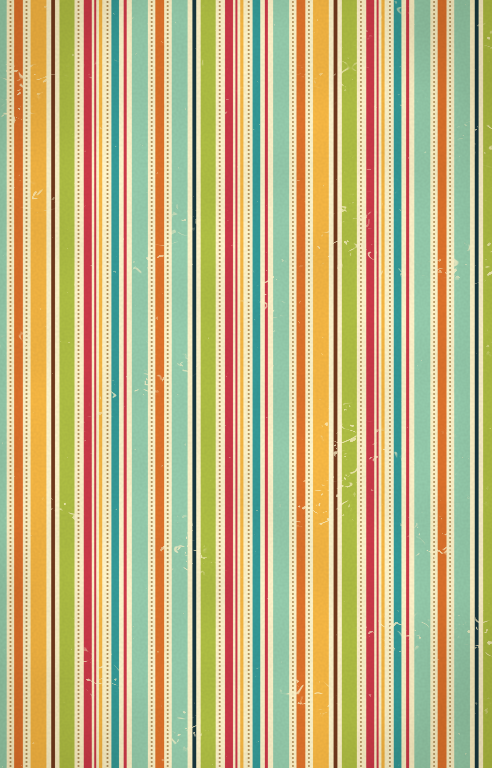
This pattern is drawn by a Shadertoy shader. Its source:

```glsl
// Vertical retro stripes with dotted seams, alternating accent bands and worn paper.
#define WIDTH 492.0      // threads across the canvas
#define REPEAT 141.2     // threads per stripe group
#define DOT_STEP 4.0     // threads between seam dots
#define DOT_RADIUS 0.95
#define WEAR 0.75        // opacity of the flecks
#define GRAIN 0.035
#define VIGNETTE 0.13

const vec3 CREAM  = vec3(0.97, 0.93, 0.77);
const vec3 MINT   = vec3(0.57, 0.78, 0.66);
const vec3 ORANGE = vec3(0.85, 0.44, 0.17);
const vec3 YELLOW = vec3(0.94, 0.70, 0.26);
const vec3 GREEN  = vec3(0.67, 0.73, 0.26);
const vec3 RED    = vec3(0.78, 0.22, 0.28);
const vec3 TEAL   = vec3(0.20, 0.59, 0.58);
const vec3 NAVY   = vec3(0.09, 0.21, 0.24);
const vec3 BROWN  = vec3(0.43, 0.22, 0.11);
const vec3 TAN    = vec3(0.67, 0.53, 0.32);

vec2 gradientAt(vec2 cell) {
    vec3 q = fract(cell.xyx * vec3(0.1031, 0.1030, 0.0973));
    q += dot(q, q.yzx + 33.33);
    float angle = 6.2832 * fract((q.x + q.y) * q.z);
    return vec2(cos(angle), sin(angle));
}

float gradientNoise(vec2 p) {
    vec2 i = floor(p), f = fract(p);
    vec2 s = f * f * f * (f * (f * 6.0 - 15.0) + 10.0);
    vec2 e = vec2(1.0, 0.0);
    float low = mix(dot(gradientAt(i), f), dot(gradientAt(i + e), f - e), s.x);
    float high = mix(dot(gradientAt(i + e.yx), f - e.yx),
                     dot(gradientAt(i + e.xx), f - e.xx), s.x);
    return mix(low, high, s.y);
}

// Signed offset from a line that recurs in every stripe group
float offsetFrom(float x, float center) {
    return mod(x - center + 0.5 * REPEAT, REPEAT) - 0.5 * REPEAT;
}

float coverage(float dist, float pixel) {
    return clamp(0.5 - dist / pixel, 0.0, 1.0);
}

void stripe(inout vec3 col, float x, float center, float width, vec3 ink, float pixel) {
    float dist = abs(offsetFrom(x, center)) - 0.5 * width;
    col = mix(col, ink, coverage(dist, pixel));
}

void dottedSeam(inout vec3 col, vec2 p, float center, float pixel) {
    float y = mod(p.y, DOT_STEP) - 0.5 * DOT_STEP;
    float dist = length(vec2(offsetFrom(p.x, center), y)) - DOT_RADIUS;
    col = mix(col, TAN, coverage(dist, pixel));
}

// Clusters of chips and hairline scratches, denser to the right
float wearMask(vec2 uv) {
    float cluster = gradientNoise(uv * vec2(6.0, 8.0) + 7.3) + 0.16 * (uv.x - 0.5);
    vec2 warped = uv + 0.012 * gradientNoise(uv * 24.0);
    float chips = gradientNoise(warped * vec2(62.0, 85.0))
                + 0.5 * gradientNoise(warped * 150.0 + 3.7);
    float hairline = abs(gradientNoise(warped * vec2(13.0, 30.0) + 19.0));
    float broken = smoothstep(0.0, 0.25, gradientNoise(uv * 55.0 + 41.0));
    float worn = smoothstep(0.40, 0.52, chips) * smoothstep(0.18, 0.38, cluster);
    float scratch = (1.0 - smoothstep(0.01, 0.045, hairline)) * broken
                  * smoothstep(0.20, 0.36, cluster);
    float strays = smoothstep(0.62, 0.72, chips) * 0.5;
    return max(max(worn, scratch), strays);
}

void mainImage(out vec4 fragColor, in vec2 fragCoord) {
    vec2 uv = fragCoord / iResolution.x;
    vec2 p = uv * WIDTH;
    float pixel = 1.1 * WIDTH / iResolution.x;
    bool warm = mod(floor(p.x / REPEAT), 2.0) < 0.5;

    // Bands, left to right
    vec3 col = CREAM;
    stripe(col, p.x, -1.3, 16.0, MINT, pixel);
    stripe(col, p.x, 18.5, 8.8, ORANGE, pixel);
    stripe(col, p.x, 38.5, 15.8, warm ? YELLOW : MINT, pixel);
    stripe(col, p.x, 53.1, 3.8, warm ? BROWN : NAVY, pixel);
    stripe(col, p.x, 67.0, 15.0, GREEN, pixel);
    stripe(col, p.x, 87.8, 8.0, RED, pixel);
    stripe(col, p.x, 95.2, 2.0, RED, pixel);
    stripe(col, p.x, 100.6, 3.2, YELLOW, pixel);
    stripe(col, p.x, 115.2, 7.6, TEAL, pixel);
    stripe(col, p.x, 125.2, 3.0, RED, pixel);

    // Seams
    dottedSeam(col, p, 10.5, pixel);
    dottedSeam(col, p, 26.5, pixel);
    dottedSeam(col, p, 78.5, pixel);
    dottedSeam(col, p, 107.5, pixel);

    // Wear, paper grain and darkened edges
    col = mix(col, CREAM, WEAR * wearMask(uv));
    col *= 1.0 + GRAIN * (gradientNoise(uv * 7.0) + gradientNoise(uv * 190.0));
    vec2 edge = 2.0 * fragCoord / iResolution.xy - 1.0;
    col *= 1.0 - VIGNETTE * smoothstep(0.5, 2.0, dot(edge, edge)) * vec3(0.8, 0.9, 1.1);

    fragColor = vec4(clamp(col, 0.0, 1.0), 1.0);
}
```
